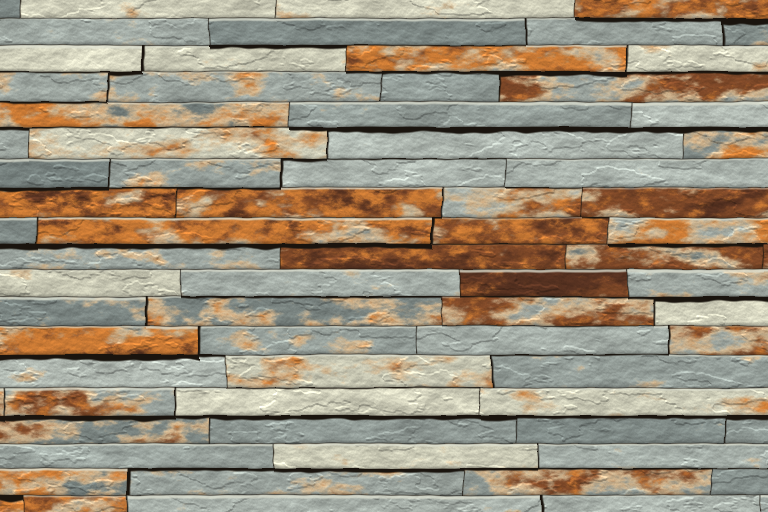
Write a Shadertoy shader that draws this texture.

```glsl
const float ROWS = 18.15;        // courses per canvas height
const float STONE_LENGTH = 0.53; // mean length in canvas heights

float hash(vec2 p) {
    vec3 q = fract(p.xyx * vec3(0.1031, 0.1030, 0.0973));
    q += dot(q, q.yzx + 33.33);
    return fract((q.x + q.y) * q.z);
}

vec2 gradient(vec2 cell) {
    float angle = 6.2832 * hash(cell);
    return vec2(cos(angle), sin(angle));
}

float noise(vec2 p) {
    vec2 i = floor(p), f = p - i;
    vec2 u = f * f * f * (f * (f * 6.0 - 15.0) + 10.0);
    vec2 e = vec2(1, 0);
    float low = mix(dot(gradient(i), f), dot(gradient(i + e), f - e), u.x);
    float high = mix(dot(gradient(i + e.yx), f - e.yx), dot(gradient(i + 1.0), f - 1.0), u.x);
    return mix(low, high, u.y);
}

float fbm(vec2 p) {
    float sum = 0.0, amp = 0.9;
    for (int i = 0; i < 5; i++) {
        sum += amp * noise(p);
        p = mat2(1.6, 1.2, -1.2, 1.6) * p + 3.7;
        amp *= 0.57;
    }
    return sum;
}

// Uneven lower edge of a course, in rows
float rowEdge(float row, float x) {
    return row + 0.24 * (hash(vec2(row, 41.0)) - 0.5)
         + 0.05 * noise(vec2(x * 5.0, row * 7.3)) + 0.035 * noise(vec2(x * 28.0, row * 3.1));
}

float joint(float i, float row) {
    return i + 0.8 * (hash(vec2(i, row * 1.7 + 5.0)) - 0.5);
}

// Stone index, distance to its left end, distance to its right end
vec3 findStone(float x, float row) {
    float s = x / STONE_LENGTH + 7.0 * hash(vec2(row, 3.0));
    float i = floor(s);
    if (s < joint(i, row)) i--;
    else if (s > joint(i + 1.0, row)) i++;
    return vec3(i, (s - joint(i, row)) * STONE_LENGTH, (joint(i + 1.0, row) - s) * STONE_LENGTH);
}

// How far a stone stands out of the wall
float protrusion(float i, float row) {
    return hash(vec2(i * 3.1 + 17.0, row * 2.3 + 9.0));
}

// Split-face relief: fine grain plus broken ledges
float relief(vec2 q) {
    return 0.6 * fbm(q * vec2(32, 52)) + 0.55 * smoothstep(0.12, 0.2, fbm(q * vec2(6, 15) + 8.0));
}

vec3 stoneColor(vec2 q, float i, float row) {
    vec2 id = vec2(i * 5.3 + 2.0, row * 3.7 + 1.0);
    float patches = fbm(q * vec2(6, 13));
    float speckle = fbm(q * vec2(22, 34) + 20.0);

    // Slate base, some stones pale
    vec3 color = mix(vec3(0.45, 0.49, 0.48), vec3(0.68, 0.71, 0.68), hash(id));
    color = mix(color, vec3(0.82, 0.81, 0.72), 0.85 * step(0.76, hash(id + 31.0)));
    color *= 1.0 + 0.14 * patches + 0.1 * speckle;

    // Iron staining, strongest in the lower middle courses
    float band = exp(-pow((row - 7.5) / 3.5, 2.0));
    float stain = 1.3 * hash(id + 57.0) - 1.0 + 0.34 * band + 0.6 * patches + 0.22 * speckle;
    vec3 rust = mix(vec3(0.47, 0.27, 0.15), vec3(0.76, 0.46, 0.20),
                    smoothstep(-0.4, 0.4, speckle + 1.2 * hash(id + 83.0) - 0.6));
    color = mix(color, vec3(0.77, 0.67, 0.53), smoothstep(-0.14, 0.08, stain));
    color = mix(color, rust, smoothstep(0.04, 0.3, stain));
    return mix(color, vec3(0.26, 0.15, 0.11), 0.7 * smoothstep(0.45, 0.75, stain - 0.5 * speckle));
}

void mainImage(out vec4 fragColor, in vec2 fragCoord) {
    vec2 p = fragCoord / iResolution.y;
    float soft = 1.2 / iResolution.y;

    // Course and stone under this point
    float t = p.y * ROWS + 0.47;
    float row = floor(t);
    if (t < rowEdge(row, p.x)) row--;
    else if (t > rowEdge(row + 1.0, p.x)) row++;
    float below = (t - rowEdge(row, p.x)) / ROWS;
    float above = (rowEdge(row + 1.0, p.x) - t) / ROWS;
    float slant = 0.16 * (hash(vec2(row, 71.0)) - 0.5) * (below - 0.027);
    float x = p.x + slant + 0.003 * noise(p * 45.0 + row);
    vec3 stone = findStone(x, row);

    // Relative depth of the stones that cast shadows here
    float depth = protrusion(stone.x, row);
    float overhang = protrusion(findStone(p.x - 0.3 * above, row + 1.0).x, row + 1.0) - depth;
    float sideStep = protrusion(stone.x - 1.0, row) - depth;

    // Surface lit from above
    vec2 q = p + vec2(stone.x * 3.7, row * 1.9);
    vec3 color = stoneColor(q, stone.x, row);
    float slope = relief(q) - relief(q + vec2(-0.001, 0.0035));
    color *= 1.04 + 0.42 * clamp(slope, -0.8, 0.8);
    color *= mix(0.8, 1.0, smoothstep(0.0, 0.009, below));

    // Bright upper ledge on protruding stones
    float ledge = 0.003 + 0.005 * max(-overhang, 0.0);
    float lit = (1.0 - smoothstep(ledge - soft, ledge + soft, above)) * smoothstep(-0.15, 0.2, -overhang);
    color = mix(color, vec3(0.87, 0.88, 0.82), 0.75 * lit);

    // Cast shadows and dark joints
    float ragged = 1.0 + 0.7 * noise(vec2(p.x * 24.0, row * 5.1));
    float shadow = 0.0006 + 0.013 * max(overhang, 0.0) * ragged;
    float open = smoothstep(shadow - soft, shadow + soft, above);
    float sideShadow = 0.001 + 0.007 * max(sideStep, 0.0);
    open *= smoothstep(sideShadow - soft, sideShadow + soft, stone.y);
    open *= smoothstep(-soft, soft, stone.z) * smoothstep(-soft, soft, below);
    color = mix(vec3(0.10, 0.08, 0.055), color, open);

    fragColor = vec4(clamp(color, 0.0, 1.0), 1.0);
}
```
